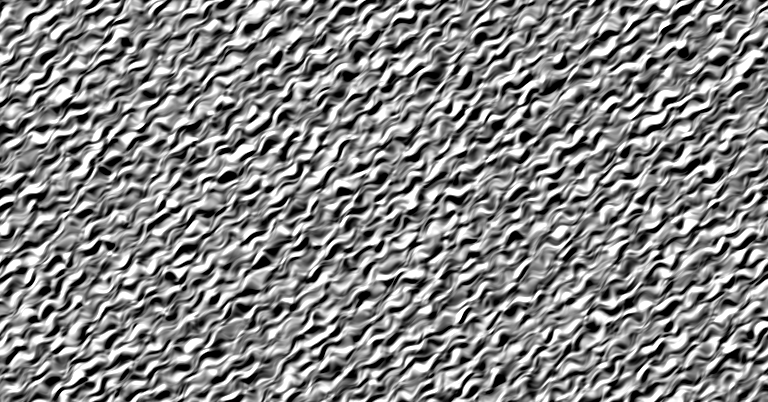
A Shadertoy shader for this texture:

```glsl
// Grey embossed relief: short, wavy diagonal ridges lit from the upper left.
#define RIDGE_WIDTH 0.0185   // cell size across the ridges, in canvas heights
#define RIDGE_STRETCH 1.65   // cell length relative to its width
#define RIDGE_ANGLE 0.62     // direction of the ridges, in radians
#define WARP 0.0035          // strength of the bending
#define FINE_SCALE 1.9       // frequency of the fine layer
#define FINE_AMOUNT 0.36     // weight of the fine layer
#define CONTRAST 0.54
#define MID_GREY 0.53

vec3 hash3(vec2 cell) {
    vec3 q = fract(cell.xyx * vec3(0.1031, 0.1030, 0.0973));
    q += dot(q, q.yxz + 33.33);
    return fract((q.xxy + q.yzz) * q.zyx);
}

// Slope across the ridges of a height field made of one random bump per cell
float bumpSlope(vec2 p) {
    vec2 cell = floor(p);
    float slope = 0.0;
    for (int y = -1; y <= 1; y++) {
        for (int x = -1; x <= 1; x++) {
            vec2 neighbor = cell + vec2(x, y);
            vec3 rnd = hash3(neighbor + 217.0);
            vec2 offset = p - neighbor - rnd.xy;
            float falloff = max(1.0 - dot(offset, offset), 0.0);
            float bumpHeight = mix(-0.6, 1.0, rnd.z * rnd.z);
            slope += 6.0 * bumpHeight * offset.y * falloff * falloff;
        }
    }
    return slope;
}

// Layered sines that bend the ridges
vec2 bend(vec2 p) {
    vec2 w = sin(p.yx * vec2(71.0, 63.0) + p * vec2(37.0, -29.0));
    w += sin(p.yx * vec2(-47.0, 97.0) + p * vec2(83.0, 41.0) + 1.7);
    w += 0.6 * sin(p * vec2(119.0, 131.0) - p.yx * vec2(67.0, 53.0) + 4.1);
    return WARP * w;
}

void mainImage(out vec4 fragColor, in vec2 fragCoord) {
    vec2 p = fragCoord / iResolution.y;
    p += bend(p);

    // Axes along and across the ridges
    vec2 along = vec2(cos(RIDGE_ANGLE), sin(RIDGE_ANGLE));
    vec2 across = vec2(-along.y, along.x);
    vec2 ridge = vec2(dot(p, along) / RIDGE_STRETCH, dot(p, across)) / RIDGE_WIDTH;

    // Coarse ridges with finer grain on top
    float relief = bumpSlope(ridge);
    relief += FINE_AMOUNT * bumpSlope(ridge * FINE_SCALE + 41.3);

    float grey = clamp(MID_GREY + CONTRAST * relief, 0.0, 1.0);
    fragColor = vec4(vec3(grey), 1.0);
}
```
